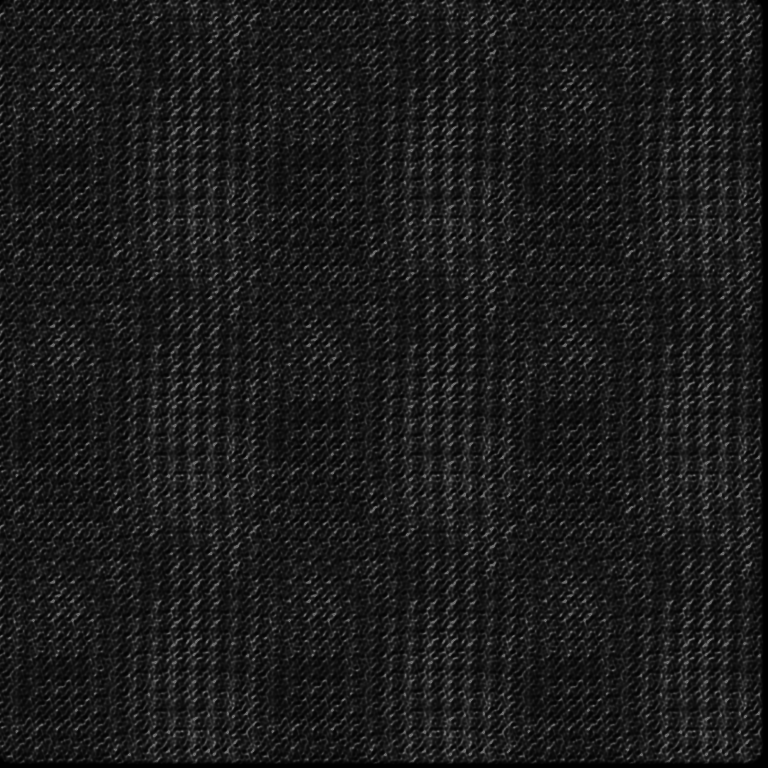
Give the GLSL for this texture, as a WebGL 1 fragment shader.

```glsl
precision highp float;
// Black woven cloth: a 3 by 3 repeat of patches with 13 by 13 stitches, each
// split into two by two small loops. Nearly equal lattices beat so that rows
// turn into columns across a patch; the height field is lit from upper left.

uniform vec2 u_resolution;

const float TAU = 6.2831853;
const float TILES = 3.0;                   // patches across and down
const vec2 STITCHES = vec2(13.0, 13.0);    // stitches in one patch
const vec2 UNDERLAY = vec2(13.0, 14.0);    // second lattice in one patch
const vec2 FIBRES = vec2(7.0);             // fibre bumps in one stitch
const vec2 GRAIN = vec2(96.0);             // loose grain cells in one patch
const vec2 LIGHT_STEP = vec2(-0.0040, 0.0040); // in patch units
const float SLANT = 0.24;                  // rise of each stitch
const float FIBRE_HEIGHT = 0.80;
const float GRAIN_HEIGHT = 0.45;
const float CONTRAST = 1.18;
const float GAP = 0.24;                    // darkness between threads
const float SHADE = 0.24;                  // dim and pale areas of a patch
const vec3 CLOTH = vec3(0.089);            // median tone
const vec3 GLINT = vec3(0.42);             // brightest tone
const float CORNER = 0.020;
const float EDGE_FADE = 0.005;

float hash(vec2 p) {
  vec3 q = fract(p.xyx * 0.1031);
  q += dot(q, q.yzx + 33.33);
  return fract((q.x + q.y) * q.z);
}

// Value noise that wraps after the given number of cells
float noise(vec2 p, vec2 period) {
  vec2 cell = floor(p);
  vec2 f = fract(p);
  f = f * f * (3.0 - 2.0 * f);
  vec2 a = mod(cell, period);
  vec2 b = mod(cell + 1.0, period);
  return mix(mix(hash(a), hash(vec2(b.x, a.y)), f.x),
             mix(hash(vec2(a.x, b.y)), hash(b), f.x), f.y);
}

// 1 where upright columns dominate, 0 where wavy rows do
float columnShare(vec2 tile) {
  float across = cos(TAU * (tile.x - 0.25));
  float down = cos(TAU * (tile.y - 0.85));
  return clamp(0.5 - 0.35 * across - 0.2 * down, 0.0, 1.0);
}

// Slow drift of the threads, the same in every patch
vec2 threadDrift(vec2 tile) {
  return vec2(0.10 * sin(TAU * tile.y), 0.22 * sin(TAU * tile.x));
}

// Skewed wave: each stitch rises to the right, then drops back
float stitchBend(float x) {
  return SLANT * sin(TAU * x + 0.5 * sin(TAU * x));
}

float clothHeight(vec2 tile) {
  vec2 drift = threadDrift(tile);
  vec2 s = tile * STITCHES + drift;
  vec2 u = tile * UNDERLAY - drift;
  float columns = columnShare(tile);
  float row = s.y - stitchBend(s.x);

  // Whole stitches, then the small loops at half their pitch
  float thread = cos(TAU * row) * mix(0.48, 0.26, columns);
  float column = cos(TAU * (s.x + 0.08 * sin(TAU * s.y))) * mix(0.15, 0.40, columns);
  float loops = 0.26 * cos(TAU * (2.0 * s.y - 0.30 * sin(2.0 * TAU * s.x)));
  float strand = 0.20 * cos(TAU * 2.0 * (u.y - u.x));

  // Fibres repeat in every stitch of both lattices
  float fibre = noise(s * FIBRES, FIBRES) - 0.5
              + 0.8 * (noise(u * FIBRES + 3.0, FIBRES) - 0.5);
  float grain = noise(tile * GRAIN, GRAIN) - 0.5;
  return thread + column + loops + strand
       + FIBRE_HEIGHT * fibre + GRAIN_HEIGHT * grain;
}

// Signed distance to the rounded outline of the cloth
float clothEdge(vec2 uv) {
  vec2 low = vec2(-0.004, 0.006);
  vec2 high = vec2(0.993, 1.004);
  vec2 q = abs(uv - 0.5 * (low + high)) - 0.5 * (high - low) + CORNER;
  return length(max(q, 0.0)) + min(max(q.x, q.y), 0.0) - CORNER;
}

void main() {
  vec2 uv = gl_FragCoord.xy / u_resolution;
  vec2 tile = uv * TILES;

  // Emboss: height difference along the light direction
  float relief = clothHeight(tile - LIGHT_STEP) - clothHeight(tile + LIGHT_STEP);

  // Dark gaps between rows in some areas, between columns in others
  vec2 s = tile * STITCHES + threadDrift(tile);
  float gaps = mix(cos(TAU * (s.y - stitchBend(s.x) + 0.2)),
                   cos(TAU * (s.x + 0.1)), columnShare(tile));

  // Uneven shine of stitches, and the dim and pale areas of each patch
  float shine = noise(tile * STITCHES, STITCHES) - 0.5;
  float shade = -SHADE * cos(TAU * (tile.x - 0.25))
              * (0.5 + 0.5 * cos(TAU * (tile.y - 0.18)));
  float tone = CONTRAST * relief * (1.0 + 0.4 * shine)
             + GAP * gaps + 0.4 * shine + shade;
  vec3 color = min(CLOTH * exp(tone), GLINT);

  // Dark rounded border
  color *= 1.0 - smoothstep(-EDGE_FADE, 0.002, clothEdge(uv));
  gl_FragColor = vec4(color, 1.0);
}
```
